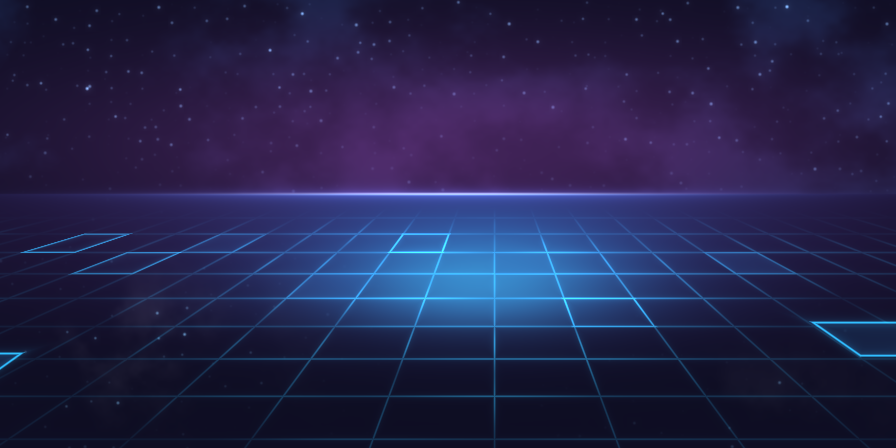
Give the GLSL for this background, as a Shadertoy shader.

```glsl
// Starry violet sky over a glowing blue perspective grid floor.

const float HORIZON = 0.567;
const vec2 VANISH = vec2(1.104, 0.753);
const float COLUMN_SLOPE = 0.37;
const float ROW_STEP = 0.14;
const vec3 NAVY = vec3(0.055, 0.052, 0.135);
const vec3 VIOLET = vec3(0.25, 0.135, 0.34);
const vec3 INDIGO = vec3(0.25, 0.26, 0.57);
const vec3 BLUE = vec3(0.19, 0.33, 0.65);
const vec3 AZURE = vec3(0.23, 0.59, 0.84);
const vec3 CYAN = vec3(0.12, 0.70, 0.88);

float hash(vec2 p) {
    return fract(sin(dot(p, vec2(127.1, 311.7))) * 43758.5453);
}

float noise(vec2 p) {
    vec2 i = floor(p), f = fract(p);
    f = f * f * (3.0 - 2.0 * f);
    return mix(mix(hash(i), hash(i + vec2(1, 0)), f.x),
               mix(hash(i + vec2(0, 1)), hash(i + 1.0), f.x), f.y);
}

float fbm(vec2 p) {
    float sum = 0.0, amp = 0.5;
    for (int i = 0; i < 5; i++) {
        sum += amp * noise(p);
        p = p * 2.03 + 7.1;
        amp *= 0.5;
    }
    return sum;
}

// Soft elliptical falloff
float blob(vec2 p, vec2 center, vec2 size) {
    vec2 q = (p - center) / size;
    return exp(-dot(q, q));
}

float stroke(float dist, float width, float px) {
    return 1.0 - smoothstep(0.0, width + px, abs(dist));
}

// One randomly placed star per cell, many of them dim
float stars(vec2 p, float scale, float px) {
    vec2 id = floor(p * scale);
    vec2 pos = 0.2 + 0.6 * vec2(hash(id), hash(id + 31.7));
    float dist = length(fract(p * scale) - pos) / scale;
    float power = pow(hash(id + 5.3), 5.0);
    return power * (stroke(dist, 0.002 + 0.002 * power, px) + 0.2 * exp(-dist / 0.005));
}

float unitTile(vec2 g, vec2 corner, float grow) {
    vec2 q = abs(g - corner - 0.5) - 0.5 - grow;
    return 1.0 - smoothstep(-0.025, 0.025, max(q.x, q.y));
}

float slantBox(vec2 p, vec2 center, vec2 halfSize, float shear) {
    vec2 q = p - center;
    q.x -= shear * q.y;
    q = abs(q) - halfSize;
    return max(q.x / sqrt(1.0 + shear * shear), q.y);
}

vec3 sky(vec2 p, float px) {
    float haze = blob(p, vec2(1.03, 0.67), vec2(0.95, 0.24));
    vec3 col = mix(NAVY, VIOLET, haze);
    float cloud = smoothstep(0.45, 0.8, fbm(p * vec2(4.0, 5.0) + 3.0));
    col += cloud * mix(vec3(0.03, 0.08, 0.13), vec3(0.07, 0.04, 0.09), haze);
    float density = 0.2 + 0.8 * smoothstep(0.65, 0.95, p.y + 0.15 * abs(p.x - 1.0));
    float light = stars(p, 14.0, px) + 0.6 * stars(p + 3.7, 27.0, px);
    return col + density * light * vec3(0.42, 0.60, 0.75);
}

vec3 ground(vec2 p, float px) {
    float depth = max(VANISH.y - p.y, 0.1);
    float spacing = COLUMN_SLOPE * depth;
    vec2 g = vec2((p.x - VANISH.x) / spacing, (log(depth) + 1.29) / ROW_STEP);

    // Base tone and pools of light
    float haze = smoothstep(0.08, 0.56, p.y) * blob(p, vec2(1.0, 0.5), vec2(1.15, 0.5));
    vec3 col = mix(NAVY, vec3(0.17, 0.10, 0.28), haze);
    float band = exp(-(HORIZON - p.y) / 0.06) * blob(p, vec2(1.0, p.y), vec2(0.75, 1.0));
    col = mix(col, INDIGO, 0.75 * band);
    float lit = mix(1.0, 0.6, smoothstep(3.97, 4.03, g.y));
    col = mix(col, BLUE, 0.88 * lit * blob(p, vec2(1.06, 0.42), vec2(0.46, 0.16)));
    col = mix(col, AZURE, 0.85 * lit * blob(p, vec2(1.07, 0.375), vec2(0.27, 0.10)));

    // Grid lines, brightest near the light
    vec2 gap = abs(fract(g + 0.5) - 0.5);
    gap *= vec2(spacing / sqrt(1.0 + pow(g.x * COLUMN_SLOPE, 2.0)), ROW_STEP * depth);
    vec2 edges = vec2(stroke(gap.x, 0.0015, px), stroke(gap.y, 0.0015, px));
    vec2 halo = exp(-gap / 0.006);
    float wear = 0.35 + 0.9 * noise(g * vec2(0.8, 1.3) + 4.0);
    float fade = smoothstep(0.54, 0.44, p.y) * (0.12 + 0.6 * blob(p, vec2(1.07, 0.32), vec2(0.58, 0.26)));
    float line = max(edges.x, edges.y) + 0.25 * max(halo.x, halo.y);
    col += line * fade * wear * vec3(0.10, 0.50, 0.62);

    // Lit tiles: column, row, fill, outline
    vec4 tiles[8] = vec4[8](
        vec4(0, 1, 0.55, 0.1), vec4(-3, 2, 0.25, 0.1), vec4(4, 1, 0.22, 0.15),
        vec4(-6, 0, 0.16, 0.15), vec4(-9, 0, 0.02, 0.45), vec4(-7, 1, 0.06, 0.35),
        vec4(-2, 0, 0.04, 0.4), vec4(1, 3, 0.05, 0.3));
    for (int i = 0; i < 8; i++) {
        vec4 t = tiles[i];
        col = mix(col, mix(BLUE, AZURE, t.z), t.z * unitTile(g, t.xy, 0.0));
        col += CYAN * t.w * line * unitTile(g, t.xy, 0.03);
    }

    // Raised panels at both sides
    float panel = min(slantBox(p, vec2(2.068, 0.243), vec2(0.2, 0.037), -1.43),
                      slantBox(p, vec2(-0.182, 0.19), vec2(0.2, 0.021), 1.4));
    col = mix(col, vec3(0.09, 0.15, 0.29), 0.8 * (1.0 - smoothstep(-px, px, panel)));
    col += CYAN * (0.75 * stroke(panel, 0.002, px) + 0.2 * exp(-abs(panel) / 0.008));

    // Dust in the near left and right corners
    float dust = blob(p, vec2(0.25, 0.22), vec2(0.3, 0.16)) + 0.4 * blob(p, vec2(1.7, 0.1), vec2(0.3, 0.12));
    float cloud = smoothstep(0.45, 0.8, fbm(p * 6.0));
    return col + dust * (stars(p + 1.3, 19.0, px) * vec3(0.4, 0.65, 0.75) + 0.08 * cloud);
}

void mainImage(out vec4 fragColor, in vec2 fragCoord) {
    float px = 1.0 / iResolution.y;
    vec2 p = fragCoord * px;
    vec3 col = mix(ground(p, px), sky(p, px), smoothstep(-px, px, p.y - HORIZON));

    // Horizon beam
    float rise = abs(p.y - HORIZON);
    float wide = exp(-pow((p.x - 1.0) / 0.62, 2.0));
    float core = exp(-pow((p.x - 1.0) / 0.38, 2.0));
    col += wide * exp(-rise / 0.009) * vec3(0.14, 0.20, 0.42);
    col += core * stroke(rise, 0.003, px) * vec3(0.40, 0.45, 0.32);
    fragColor = vec4(clamp(col, 0.0, 1.0), 1.0);
}
```
